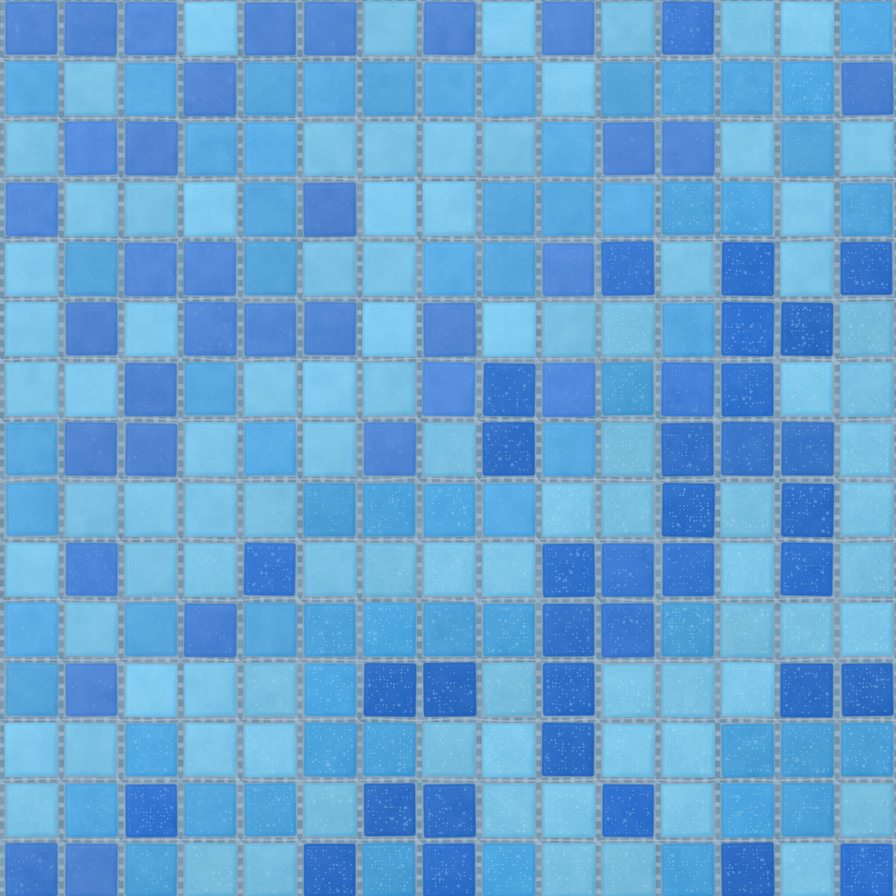
A WebGL 2 fragment shader for this pattern:

```glsl
#version 300 es
precision highp float;
// Sheet of 15 by 15 blue glass mosaic tiles on a pale grout with a thread mesh.

uniform vec2 u_resolution;
out vec4 fragColor;

const vec2 PITCH = vec2(0.0666, 0.0671);
const vec2 SHEET_ORIGIN = vec2(0.0019, -0.0049);
const vec2 TILE_HALF = vec2(0.442, 0.450);
const float ROWS = 15.0;

const vec3 SKY = vec3(0.495, 0.775, 0.915);
const vec3 AZURE = vec3(0.355, 0.665, 0.875);
const vec3 LILAC_BLUE = vec3(0.345, 0.550, 0.845);
const vec3 DEEP_BLUE = vec3(0.175, 0.430, 0.780);
const vec3 GROUT = vec3(0.590, 0.690, 0.770);
const vec3 MESH_GAP = vec3(0.420, 0.565, 0.655);
const vec3 THREAD = vec3(0.690, 0.750, 0.830);

float hash(vec2 p) {
  vec3 q = fract(vec3(p.xyx) * 0.1031);
  q += dot(q, q.yzx + 33.33);
  return fract((q.x + q.y) * q.z);
}

float noise(vec2 p) {
  vec2 i = floor(p), f = fract(p);
  f = f * f * (3.0 - 2.0 * f);
  return mix(mix(hash(i), hash(i + vec2(1, 0)), f.x),
             mix(hash(i + vec2(0, 1)), hash(i + vec2(1, 1)), f.x), f.y);
}

float roundedBox(vec2 p, vec2 halfSize, float radius) {
  vec2 q = abs(p) - halfSize + radius;
  return length(max(q, 0.0)) + min(max(q.x, q.y), 0.0) - radius;
}

// Soft band centred on zero
float band(float x, float halfWidth, float soft) {
  return 1.0 - smoothstep(halfWidth - soft, halfWidth + soft, abs(x));
}

// Small bright grains, one candidate per grid square
float grains(vec2 p, float density, float soft) {
  vec2 id = floor(p);
  vec2 centre = 0.3 + 0.4 * vec2(hash(id + 5.3), hash(id + 71.9));
  float radius = mix(0.14, 0.30, hash(id + 23.1));
  float dotMask = 1.0 - smoothstep(radius - soft, radius + soft, length(fract(p) - centre));
  return dotMask * step(1.0 - density, hash(id + 41.7));
}

// Mesh seen in the joints: rungs across upright joints, dashes along level ones
vec3 groutColor(vec2 g, vec2 local, float soft) {
  vec3 color = GROUT * (0.96 + 0.08 * noise(g * 9.0));
  float upright = step(abs(local.y), abs(local.x));
  float along = mix(g.x, g.y, upright) * 5.0;
  float across = 0.5 - mix(abs(local.y), abs(local.x), upright);
  float slot = band(fract(along + 0.3 * noise(g * 2.0)) - 0.5, 0.31, 5.0 * soft);
  slot *= band(across, 0.042, soft) * (0.55 + 0.45 * noise(g * 3.0 + 8.0));
  color = mix(color, MESH_GAP, slot);
  float level = local.y - sign(local.y) * 0.5;
  float wobble = 0.05 * (noise(vec2(g.x * 1.3, floor(g.y + 0.5) * 7.0)) - 0.35);
  float strand = band(level - wobble, 0.012, soft) * (1.0 - upright);
  return mix(color, THREAD, 0.75 * strand);
}

// Glass body: random colour, gentle mottling, saturated rim, grains
vec3 tileColor(vec2 id, vec2 local, float edge, float soft) {
  float pick = hash(id + 17.0);
  float tint = hash(id + 93.0);
  float fall = (id.x + ROWS - 1.0 - id.y) / (2.0 * ROWS - 2.0);
  float coarse = smoothstep(0.35, 0.72, fall + 0.3 * (tint - 0.5));
  vec3 dark = mix(LILAC_BLUE, DEEP_BLUE, 0.08 + 0.88 * coarse);
  vec3 medium = mix(AZURE, AZURE * vec3(0.84, 0.96, 0.98), coarse);
  vec3 light = mix(SKY, SKY * vec3(0.97, 0.98, 0.97), coarse);
  vec3 color = pick < 0.30 ? dark : pick < 0.59 ? medium : light;
  color *= 0.965 + 0.07 * hash(id + 57.0);

  vec2 p = local + id * 3.7;
  float mottle = noise(p * 4.0) + 0.5 * noise(p * 13.0) - 0.75;
  color += mottle * vec3(0.035, 0.030, 0.022);
  color += 0.025 * dot(local, vec2(-0.5, 0.8));

  float rim = smoothstep(-0.10, -0.015, edge);
  float lowerSide = smoothstep(-0.2, 0.5, local.x - local.y);
  color *= mix(vec3(1.0), vec3(0.84, 0.94, 0.98), rim * (0.5 + 0.5 * lowerSide));
  float highlight = band(edge + 0.055, 0.015, soft) * (1.0 - lowerSide);
  color += 0.025 * highlight;

  float fine = grains(p * 17.0, 0.08 + 0.24 * coarse, 0.15 + 2.0 * soft);
  float sparse = grains(p * 10.0 + 31.0, 0.03 + 0.09 * coarse, 0.12 + 2.0 * soft);
  float sparkle = max(fine, sparse) * (1.0 - rim) * (0.12 + 0.20 * coarse);
  return mix(color, vec3(0.72, 0.87, 0.97), sparkle);
}

void main() {
  vec2 uv = gl_FragCoord.xy / u_resolution;
  vec2 g = (uv - SHEET_ORIGIN) / PITCH;
  float soft = max(0.018, 0.7 / (PITCH.x * min(u_resolution.x, u_resolution.y)));
  vec2 id = floor(g);
  vec2 local = g - id - 0.5;

  // Hand-laid tiles: slight shift, turn and size change
  vec2 shift = 0.022 * (vec2(hash(id + 3.0), hash(id + 29.0)) - 0.5);
  float turn = 0.035 * (hash(id + 63.0) - 0.5);
  vec2 placed = local - shift;
  placed += turn * vec2(-placed.y, placed.x);
  vec2 halfSize = TILE_HALF - 0.012 * hash(id + 81.0);
  float edge = roundedBox(placed, halfSize, 0.045);

  vec3 color = groutColor(g, local, soft);
  color *= 1.0 - 0.07 * (1.0 - smoothstep(0.0, 0.05, edge));
  color = mix(color, tileColor(id, placed, edge, soft), 1.0 - smoothstep(-soft, soft, edge));
  fragColor = vec4(color, 1.0);
}
```
